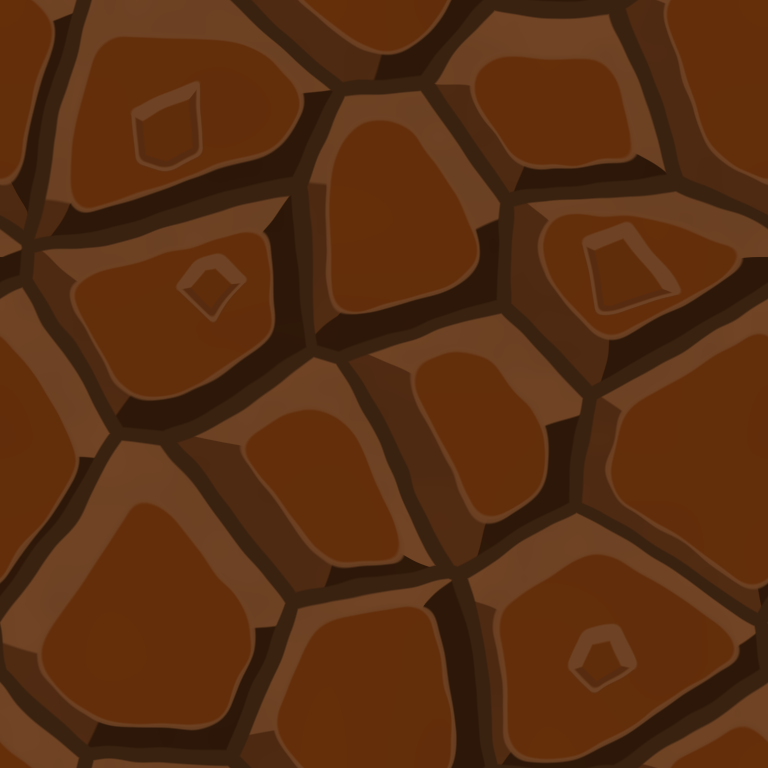
Write a Shadertoy shader that draws this texture.

```glsl
const vec2 GRID = vec2(3.0, 4.0);      // stones per tile, rows must be even
const float JITTER = 0.74;
const float JOINT = 0.0095;            // half width of the joints
const float RIM = 0.0026;              // half width of the light face outline
const float ROUNDING = 0.035;
const float SOFT = 0.0016;
const float CHIP_SHARE = 0.45;
const float LIGHT_WIDTH = 0.050;
const float SIDE_WIDTH = 0.050;
const float SHADOW_WIDTH = 0.038;

const vec3 FACE = vec3(0.39, 0.18, 0.04);
const vec3 LIGHT = vec3(0.43, 0.26, 0.14);
const vec3 SIDE = vec3(0.31, 0.165, 0.07);
const vec3 SHADOW = vec3(0.175, 0.09, 0.03);
const vec3 MORTAR = vec3(0.225, 0.132, 0.062);

vec2 hash2(vec2 p) {
    vec3 q = fract(vec3(p.xyx + 17.0) * vec3(0.1031, 0.1030, 0.0973));
    q += dot(q, q.yzx + 33.33);
    return fract((q.xx + q.yz) * q.zy);
}

// Value noise that wraps after "cells" lattice steps
vec2 tileNoise(vec2 uv, float cells) {
    vec2 p = uv * cells, i = floor(p), f = fract(p);
    f = f * f * (3.0 - 2.0 * f);
    vec2 a = hash2(mod(i, cells));
    vec2 b = hash2(mod(i + vec2(1, 0), cells));
    vec2 c = hash2(mod(i + vec2(0, 1), cells));
    vec2 d = hash2(mod(i + vec2(1, 1), cells));
    return mix(mix(a, b, f.x), mix(c, d, f.x), f.y) - 0.5;
}

float smoothMin(float a, float b, float k) {
    float h = max(k - abs(a - b), 0.0) / k;
    return min(a, b) - 0.25 * h * h * k;
}

float cover(float d) {
    return smoothstep(-SOFT, SOFT, d);
}

// Stone centre on a brick-like, jittered grid
vec2 site(vec2 cell) {
    vec2 jitter = (hash2(mod(cell, GRID)) - 0.5) * JITTER;
    return (cell + 0.5 + vec2(0.5 * mod(cell.y, 2.0), 0.0) + jitter) / GRID;
}

// Bevel colour and width by the direction it faces
vec4 bevel(vec2 n) {
    if (n.y > 0.22) return vec4(LIGHT, LIGHT_WIDTH);
    if (n.x < -0.42) return vec4(SIDE, SIDE_WIDTH);
    return vec4(SHADOW, SHADOW_WIDTH);
}

// Small faceted chip on a stone face
vec3 addChip(vec3 base, vec2 q, vec2 id) {
    float outer = 1.0, inner = 1.0;
    vec3 facet = SIDE;
    float size = mix(0.036, 0.054, hash2(id + 71.0).x);
    for (int i = 0; i < 5; i++) {
        vec2 h = hash2(id * 5.0 + vec2(float(i) * 3.0, 29.0));
        float angle = 6.2832 * (float(i) + 0.7 * h.x) / 5.0;
        vec2 n = vec2(cos(angle), sin(angle));
        bool lit = n.y > 0.1;
        float edge = size * mix(0.8, 1.2, h.y) - dot(q, n);
        float inset = edge - (lit ? 0.018 : 0.011);
        vec3 tone = lit ? LIGHT : mix(SIDE, FACE, 0.35);
        facet = mix(facet, tone, cover(inner - inset));
        inner = min(inner, inset);
        outer = smoothMin(outer, edge, 0.008);
    }
    vec3 chip = mix(facet, FACE * 0.97, cover(inner));
    chip = mix(chip, LIGHT, cover(RIM - abs(outer)));
    return mix(base, chip, cover(outer + RIM));
}

void mainImage(out vec4 fragColor, in vec2 fragCoord) {
    vec2 uv = fragCoord / iResolution.xy;
    vec2 broad = tileNoise(uv, 7.0), fine = tileNoise(uv, 28.0);
    vec2 p = uv + 0.022 * broad + 0.005 * fine;

    // Nearest stone
    vec2 home = floor(p * GRID), cell = home;
    float nearest = 9.0;
    for (int y = -2; y <= 2; y++)
    for (int x = -2; x <= 2; x++) {
        vec2 c = home + vec2(x, y);
        vec2 r = site(c) - p;
        if (dot(r, r) < nearest) { nearest = dot(r, r); cell = c; }
    }
    vec2 id = mod(cell, GRID), centre = site(cell);

    // Joint distance, bevel facets and rounded face
    float joint = 1.0, inner = 1.0, face = 1.0;
    vec3 facet = LIGHT;
    for (int y = -2; y <= 2; y++)
    for (int x = -2; x <= 2; x++) {
        if (x == 0 && y == 0) continue;
        vec2 offset = vec2(x, y);
        vec2 other = site(cell + offset);
        vec2 n = normalize(other - centre);
        float edge = dot(0.5 * (centre + other) - p, n);
        vec4 b = bevel(n);
        float vary = hash2(id * 7.0 + offset + 40.0).x;
        float inset = edge - b.w * mix(0.55, 1.3, vary);
        facet = mix(facet, b.rgb, cover(inner - inset));
        joint = min(joint, edge);
        inner = min(inner, inset);
        face = smoothMin(face, inset, ROUNDING);
    }

    // Flat face with faint brush tint
    vec3 stone = FACE * (1.0 + 0.035 * broad.y);
    vec2 pick = hash2(id + 53.0);
    if (pick.x < CHIP_SHARE)
        stone = addChip(stone, p - centre - (pick.yx - 0.5) * 0.03, id);

    // Layers from bevel to joint
    vec3 col = facet * (1.0 + 0.05 * broad.x + 0.03 * fine.y);
    col = mix(col, stone, cover(face));
    float rim = RIM * (1.0 + 0.9 * fine.x);
    col = mix(col, LIGHT, 0.9 * cover(rim - abs(face)));
    float width = JOINT * (1.0 + 0.45 * broad.y);
    col = mix(col, MORTAR, cover(width - joint));
    fragColor = vec4(col, 1.0);
}
```
